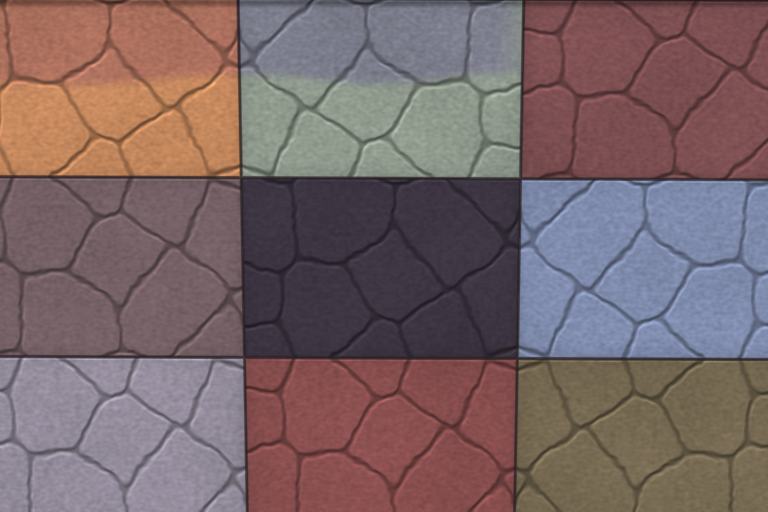
Reproduce this texture procedurally as a WebGL 2 fragment shader.

```glsl
#version 300 es
precision highp float;
uniform vec2 u_resolution;
out vec4 fragColor;

// Lengths are in canvas heights
#define TILE vec2(0.541, 0.351)
#define STONE vec2(0.205, 0.142)
#define BIG_STONE vec2(0.055, 0.045)
#define JITTER 0.62
#define WARP 0.014
#define GROOVE 0.0085
#define JOINT 0.0028
#define RELIEF 0.24
#define GRAIN 0.13
#define SHADOW_Y 0.845

// Tile colours from the lower left; w is the mirror code of the stamp
const vec4 TILES[9] = vec4[9](
  vec4(0.58, 0.55, 0.61, 0.0), vec4(0.54, 0.31, 0.31, 0.0), vec4(0.46, 0.41, 0.32, 1.0),
  vec4(0.46, 0.38, 0.40, 0.0), vec4(0.24, 0.21, 0.26, 2.0), vec4(0.50, 0.55, 0.68, 3.0),
  vec4(0.78, 0.54, 0.37, 2.0), vec4(0.56, 0.60, 0.55, 3.0), vec4(0.49, 0.31, 0.32, 0.0));

vec2 hash2(vec2 p) {
  vec3 q = fract(p.xyx * vec3(0.1031, 0.1030, 0.0973));
  q += dot(q, q.yzx + 33.33);
  return fract((q.xx + q.yz) * q.zy);
}

float corner(vec2 cell, vec2 f, vec2 o) {
  return dot(hash2(cell + o) * 2.0 - 1.0, f - o);
}

float gradientNoise(vec2 p) {
  vec2 i = floor(p), f = p - i;
  vec2 w = f * f * f * (f * (f * 6.0 - 15.0) + 10.0);
  return mix(mix(corner(i, f, vec2(0, 0)), corner(i, f, vec2(1, 0)), w.x),
             mix(corner(i, f, vec2(0, 1)), corner(i, f, vec2(1, 1)), w.x), w.y);
}

float smoothMin(float a, float b, float k) {
  float h = max(k - abs(a - b), 0.0) / k;
  return min(a, b) - h * h * k * 0.25;
}

// Stone centre in staggered rows
vec2 stoneCentre(vec2 cell) {
  vec2 stagger = vec2(0.5 * mod(cell.y, 2.0), 0.0);
  return (cell + 0.5 + stagger + JITTER * (hash2(cell + 7.0) - 0.5)) * STONE;
}

// Distance to the nearest border between stones
float stoneEdge(vec2 q) {
  q += WARP * vec2(gradientNoise(q * 17.0), gradientNoise(q * 17.0 + 31.0));
  q += 0.3 * WARP * vec2(gradientNoise(q * 55.0), gradientNoise(q * 55.0 + 13.0));
  vec2 base = floor(q / STONE), nearest = vec2(0.0);
  float best = 9.0;
  for (int k = 0; k < 25; k++) {
    vec2 r = stoneCentre(base + vec2(k % 5 - 2, k / 5 - 2)) - q;
    if (dot(r, r) < best) { best = dot(r, r); nearest = r; }
  }
  float edge = 1.0;
  for (int k = 0; k < 25; k++) {
    vec2 r = stoneCentre(base + vec2(k % 5 - 2, k / 5 - 2)) - q;
    vec2 gap = r - nearest;
    if (dot(gap, gap) > 1e-6)
      edge = smoothMin(edge, dot(0.5 * (r + nearest), normalize(gap)), 0.012);
  }
  return edge;
}

float stampHeight(vec2 q, vec2 mirror) {
  return smoothstep(0.0, GROOVE, stoneEdge(q * mirror - BIG_STONE + 0.5 * STONE));
}

void main() {
  vec2 uv = gl_FragCoord.xy / u_resolution;
  vec2 p = gl_FragCoord.xy / u_resolution.y;
  float px = 1.0 / u_resolution.y;

  // Tile grid, slightly wider towards the top
  vec2 grid = vec2((uv.x - 0.496) / mix(0.348, 0.372, uv.y) + 0.5,
                   (uv.y - 0.301 + 0.006 * (uv.x - 0.5)) / TILE.y);
  vec2 id = clamp(floor(grid) + 1.0, 0.0, 2.0);
  vec2 f = fract(grid);
  vec4 tile = TILES[int(id.x + 3.0 * id.y)];
  vec2 mirror = 1.0 - 2.0 * vec2(mod(tile.w, 2.0), floor(tile.w * 0.5));

  // Pressed grooves lit from above
  vec2 q = (f - 0.5) * TILE;
  float height = stampHeight(q, mirror);
  float lit = height - stampHeight(q + vec2(-0.0015, 0.004), mirror);
  vec3 color = tile.rgb * (1.0 - RELIEF * (1.0 - height) + 0.30 * lit);

  // Rough surface and uneven pigment
  float grain = gradientNoise(p * vec2(95.0, 130.0)) + 0.6 * gradientNoise(p * vec2(48.0, 65.0) + 9.0);
  float blotch = gradientNoise(p * 5.0) + 0.5 * gradientNoise(p * 13.0 + 4.0);
  color *= 1.0 + GRAIN * grain * mix(0.5, 1.0, height) + 0.08 * blotch;

  // Dark joints with a worn bright rim below
  vec2 side = min(f, 1.0 - f) * TILE;
  float joint = min(side.x, side.y);
  color *= 1.0 - 0.10 * exp(-joint / 0.014);
  float below = (1.0 - f.y) * TILE.y;
  float rim = smoothstep(JOINT, JOINT + 0.002, below) * (1.0 - smoothstep(0.005, 0.008, below));
  color *= 1.0 + rim * (0.18 + 0.25 * gradientNoise(p * vec2(9.0, 3.0)));
  color = mix(vec3(0.16, 0.13, 0.14), color, 0.2 + 0.8 * smoothstep(JOINT - px, JOINT + px, joint));

  // Cool shade across the top
  float border = SHADOW_Y + 0.045 * gradientNoise(vec2(p.x * 4.0, 2.5));
  float shade = smoothstep(border - 0.015, border + 0.02, uv.y) * (1.0 - smoothstep(0.64, 0.70, uv.x));
  color *= mix(vec3(1.0), vec3(0.87, 0.82, 1.0), shade);
  color *= 1.0 - 0.3 * smoothstep(0.982, 0.996, uv.y);
  fragColor = vec4(color, 1.0);
}
```
